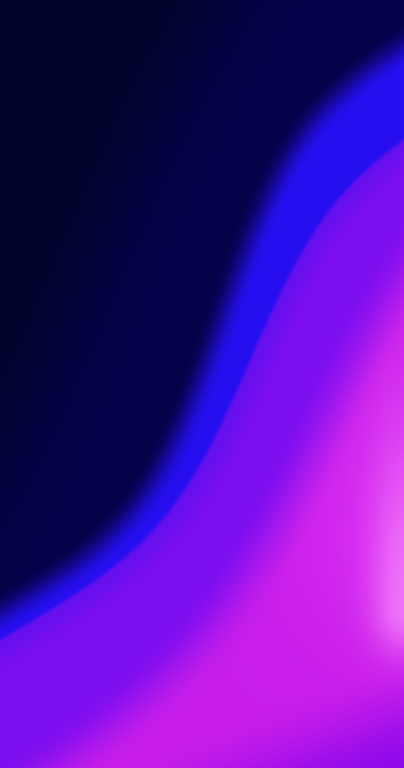
This background is drawn by a Shadertoy shader. Its source:

```glsl
// Soft flowing ribbons: navy, blue, violet and magenta layers sweep up to the right.
// Each layer is bounded by a tilted tanh S-curve with its own edge softness;
// uneven Gaussian glows light the right side and a violet shade closes the bottom.

const vec3 MIDNIGHT = vec3(0.004, 0.012, 0.165);
const vec3 NAVY     = vec3(0.020, 0.008, 0.285);
const vec3 BLUE     = vec3(0.150, 0.055, 0.940);
const vec3 INDIGO   = vec3(0.400, 0.060, 0.930);
const vec3 VIOLET   = vec3(0.485, 0.055, 0.940);
const vec3 MAGENTA  = vec3(0.785, 0.115, 0.915);
const vec3 ORCHID   = vec3(0.855, 0.190, 0.950);
const vec3 PINK     = vec3(0.950, 0.480, 0.980);
const vec3 PURPLE   = vec3(0.550, 0.035, 0.920);

// Approximate distance below an S-curve, in canvas heights.
// tilt: base slope, rise: half height of the step, spread: its half width.
float depthBelow(vec2 uv, float aspect, vec2 center, float tilt, float rise, float spread) {
    float dx = uv.x - center.x;
    float t = tanh(dx / spread);
    float height = center.y + tilt * dx + rise * t;
    float slope = (tilt + rise / spread * (1.0 - t * t)) / aspect;
    return (height - uv.y) / sqrt(1.0 + slope * slope);
}

// Blend from 0 to 1 across an edge of the given half width.
float softEdge(float depth, float halfWidth) {
    return smoothstep(-halfWidth, halfWidth, depth);
}

// Gaussian glow with separate radii above and below its center.
float glow(vec2 offset, float side, float above, float below) {
    vec2 q = offset / vec2(side, offset.y > 0.0 ? above : below);
    return exp(-dot(q, q));
}

void mainImage(out vec4 fragColor, in vec2 fragCoord) {
    vec2 uv = fragCoord / iResolution.xy;
    float aspect = iResolution.x / iResolution.y;
    float pixel = 1.0 / iResolution.y;

    // Layer boundaries, from upper left to lower right
    float navyDepth    = depthBelow(uv, aspect, vec2(0.22, 0.645), 0.80, 0.100, 0.250);
    float blueDepth    = depthBelow(uv, aspect, vec2(0.55, 0.587), 0.30, 0.222, 0.185);
    float violetDepth  = depthBelow(uv, aspect, vec2(0.62, 0.532), 0.30, 0.180, 0.200);
    float magentaDepth = depthBelow(uv, aspect, vec2(0.80, 0.440), 0.35, 0.210, 0.280);

    // Lit interior of the magenta layer
    vec2 fromRight = vec2((uv.x - 1.0) * aspect, uv.y);
    vec3 warm = mix(MAGENTA, ORCHID, 0.85 * glow(fromRight - vec2(0.0, 0.30), 0.13, 0.22, 0.14));
    warm = mix(warm, PINK, 0.90 * glow(fromRight - vec2(0.0, 0.205), 0.042, 0.22, 0.055));

    // Violet shade rising toward the lower right corner
    float shade = 1.0 - smoothstep(-0.06, 0.10, uv.y - 0.2 * (uv.x - 0.75));
    warm = mix(warm, PURPLE, shade);

    // Stack the layers
    vec3 color = mix(MIDNIGHT, NAVY, softEdge(navyDepth, 0.09));
    color = mix(color, BLUE, softEdge(blueDepth, 0.026));
    vec3 violet = mix(INDIGO, VIOLET, smoothstep(0.0, 0.045, violetDepth));
    color = mix(color, violet, softEdge(violetDepth, 0.003 + pixel));
    color = mix(color, warm, softEdge(magentaDepth, 0.048));

    fragColor = vec4(color, 1.0);
}
```
